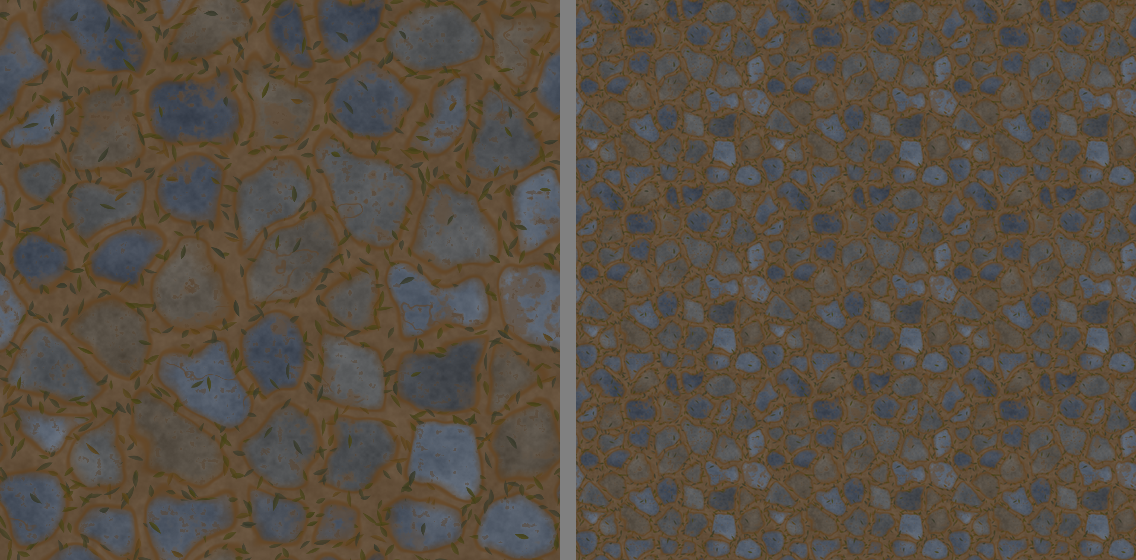
Left: one tile. Right: repeated 3 by 3.
This texture is drawn by a three.js fragment shader. Its source:

```glsl
varying vec2 vUv;

vec3 hash(vec2 p) {
  vec3 q = fract(p.xyx * vec3(0.1031, 0.1030, 0.0973));
  q += dot(q, q.yxz + 33.33);
  return fract((q.xxy + q.yzz) * q.zyx);
}

// Value noise that wraps after a whole number of cells
float noise(vec2 uv, float cells, float seed) {
  vec2 p = uv * cells, i = floor(p), f = fract(p);
  f = f * f * (3.0 - 2.0 * f);
  float a = hash(mod(i, cells) + seed).x;
  float b = hash(mod(i + vec2(1.0, 0.0), cells) + seed).x;
  float c = hash(mod(i + vec2(0.0, 1.0), cells) + seed).x;
  float d = hash(mod(i + 1.0, cells) + seed).x;
  return mix(mix(a, b, f.x), mix(c, d, f.x), f.y);
}

float fbm(vec2 uv, float cells, float seed) {
  float sum = 0.0, amp = 0.5;
  for (int i = 0; i < 5; i++) {
    sum += amp * noise(uv, cells, seed);
    cells *= 2.0;
    seed += 19.0;
    amp *= 0.5;
  }
  return sum / 0.97;
}

// Rounded power diagram: x = distance to the joint, yz = random values of the stone
vec3 stones(vec2 p, float cells) {
  vec2 base = floor(p), nearest = vec2(0.0), nearestId = vec2(0.0);
  float nearestPower = 1e3, sum = 0.0;
  for (int j = -2; j <= 2; j++)
  for (int i = -2; i <= 2; i++) {
    vec2 id = base + vec2(i, j);
    vec3 h = hash(mod(id, cells) + 3.0);
    vec2 toSeed = id + 0.08 + 0.84 * h.xy - p;
    float power = dot(toSeed, toSeed) - 0.2 * h.z;
    if (power < nearestPower) {
      nearestPower = power;
      nearest = toSeed;
      nearestId = id;
    }
  }
  for (int j = -2; j <= 2; j++)
  for (int i = -2; i <= 2; i++) {
    vec2 id = base + vec2(i, j);
    vec3 h = hash(mod(id, cells) + 3.0);
    vec2 toSeed = id + 0.08 + 0.84 * h.xy - p;
    float power = dot(toSeed, toSeed) - 0.2 * h.z;
    float gap = length(toSeed - nearest);
    if (gap > 0.001) sum += exp(-15.0 * (power - nearestPower) / (2.0 * gap));
  }
  return vec3(-log(sum + 1e-9) / 15.0, hash(mod(nearestId, cells) + 71.0).xy);
}

// One layer of scattered, slightly bent leaves
void addLeaves(inout vec3 color, float cells, float seed, float share, float opacity) {
  vec2 base = floor(vUv * cells);
  for (int j = -1; j <= 1; j++)
  for (int i = -1; i <= 1; i++) {
    vec2 id = base + vec2(i, j), key = mod(id, cells) + seed;
    vec3 h = hash(key), k = hash(key + 157.0);
    vec2 q = vUv - (id + h.xy) / cells;
    float angle = 6.2832 * h.z, c = cos(angle), s = sin(angle);
    q = vec2(c * q.x + s * q.y, c * q.y - s * q.x);
    float halfLength = mix(0.009, 0.017, k.x), x = q.x / halfLength;
    float y = q.y + (k.y - 0.5) * 0.005 * x * x;
    float halfWidth = mix(0.0028, 0.0048, k.z) * (1.0 - x * x) * (1.0 - 0.25 * x);
    float cover = smoothstep(0.0008, -0.0008, abs(y) - halfWidth) * step(abs(x), 1.0);
    cover *= step(fract(k.x * 7.0 + k.z * 5.0), share);
    vec3 leaf = mix(vec3(0.22, 0.23, 0.17), vec3(0.27, 0.26, 0.08), smoothstep(0.2, 0.6, k.y));
    leaf = mix(leaf, vec3(0.36, 0.26, 0.10), smoothstep(0.7, 0.95, k.y));
    leaf *= 0.95 + 0.1 * smoothstep(-0.001, 0.001, y);
    color = mix(color, leaf, cover * opacity);
  }
}

void main() {
  // Stone layout with wavering outlines
  vec2 warp = vec2(noise(vUv, 14.0, 5.0), noise(vUv, 14.0, 41.0)) - 0.5;
  vec2 ripple = vec2(noise(vUv, 44.0, 9.0), noise(vUv, 44.0, 63.0)) - 0.5;
  vec3 stone = stones(vUv * 7.0 + 0.32 * warp + 0.06 * ripple, 7.0);
  float depth = stone.x, broad = fbm(vUv, 9.0, 11.0);
  float mottle = fbm(vUv, 24.0, 127.0), grain = fbm(vUv, 96.0, 231.0);

  // Slate, pale blue and tan stones with cloudy shading
  vec3 slab = mix(vec3(0.245, 0.275, 0.325), vec3(0.38, 0.42, 0.475), pow(stone.y, 1.6));
  slab = mix(slab, vec3(0.335, 0.335, 0.33), 0.8 * smoothstep(0.35, 0.6, stone.z));
  slab = mix(slab, vec3(0.36, 0.325, 0.28), 0.9 * smoothstep(0.72, 0.85, stone.z));
  slab += 0.16 * (broad - 0.5) + 0.08 * (mottle - 0.5) + 0.09 * (grain - 0.5);

  // Rust blotches, specks and hairline cracks
  float rust = smoothstep(0.52, 0.68, mottle + 0.5 * (grain - 0.5)) * smoothstep(0.38, 0.6, fbm(vUv, 7.0, 301.0));
  slab = mix(slab, vec3(0.38, 0.29, 0.20), 0.6 * rust);
  slab = mix(slab, vec3(0.33, 0.25, 0.17), 0.5 * smoothstep(0.66, 0.74, grain));
  float crack = smoothstep(0.014, 0.003, abs(fbm(vUv, 8.0, 409.0) - 0.5));
  crack *= smoothstep(0.5, 0.6, noise(vUv, 12.0, 457.0)) * step(0.45, fract(stone.y * 9.0));
  slab = mix(slab, vec3(0.37, 0.27, 0.17), 0.65 * crack);

  // Sandy joints, darker orange along the stone rims
  vec3 joint = vec3(0.395, 0.315, 0.23) + 0.07 * (mottle - 0.5) + 0.06 * (grain - 0.5);
  vec3 rim = vec3(0.385, 0.275, 0.155) + 0.05 * (mottle - 0.5);
  joint = mix(joint, rim, smoothstep(0.035, 0.085, depth + 0.05 * (mottle - 0.5)));
  float stain = 0.55 * (1.0 - smoothstep(0.09, 0.14 + 0.14 * broad, depth + 0.06 * (grain - 0.5)));
  slab = mix(slab, rim, stain);
  vec3 color = mix(joint, slab, smoothstep(0.085, 0.122, depth));

  // Leaf litter gathers in the joints, a few leaves lie on the stones
  float inJoint = 1.0 - smoothstep(0.11, 0.13, depth);
  for (int layer = 0; layer < 3; layer++)
    addLeaves(color, 23.0 + float(layer), 503.0 + 83.0 * float(layer), 0.75, 0.68 * inJoint);
  addLeaves(color, 14.0, 811.0, 0.6, 0.85);

  gl_FragColor = vec4(color, 1.0);
}
```
